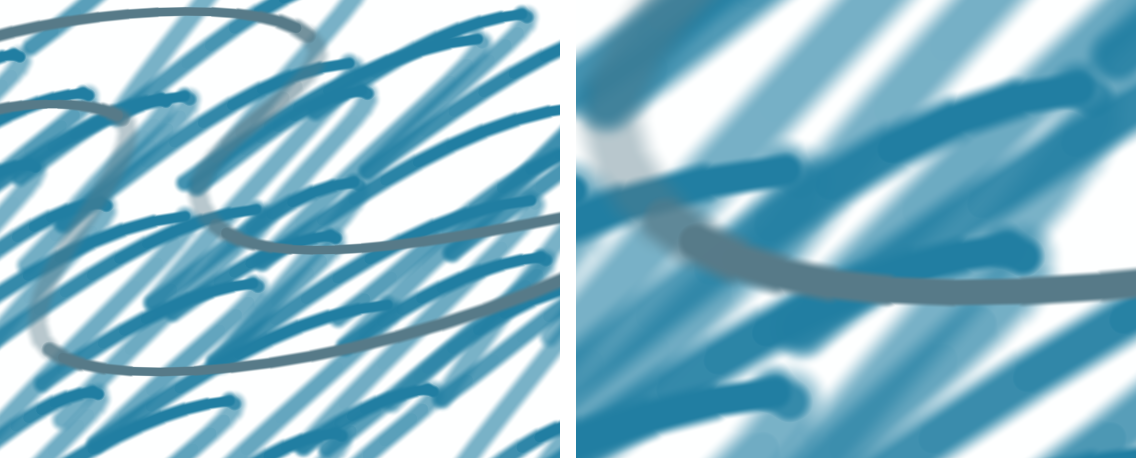
Left, the full canvas; right, a detail of the centre.
Write a WebGL 2 fragment shader that draws this pattern.

```glsl
#version 300 es
precision highp float;

// Layered marker scribble: chains of bowed blue zigzag strokes on white,
// crossed by two grey S-shaped trails. A flat horizontal nib makes level
// strokes thin and dark, and steep strokes wide, soft and translucent.

uniform vec2 u_resolution;
out vec4 outColor;

const vec3 PAPER = vec3(0.995, 1.0, 1.0);
const vec3 BLUE = vec3(0.13, 0.495, 0.635);
const vec3 GREY = vec3(0.34, 0.48, 0.535);

const int CHAINS = 11;
const int STROKES_PER_CHAIN = 3;
const float NIB_LENGTH = 0.031;
const float NIB_HEIGHT = 0.0105;

// Sine-free hash giving two values in 0..1
vec2 hash2(vec2 p) {
    vec3 q = fract(vec3(p.xyx) * vec3(0.1031, 0.1030, 0.0973));
    q += dot(q, q.yzx + 33.33);
    return fract((q.xx + q.yz) * q.zy);
}

vec2 cubicPoint(vec2 a, vec2 b, vec2 c, vec2 d, float t) {
    float s = 1.0 - t;
    return s * s * s * a + 3.0 * s * t * (s * b + t * c) + t * t * t * d;
}

// Ink left by the flat nib along one straight segment
float nibSegment(vec2 p, vec2 a, vec2 b, float steepInk) {
    vec2 along = b - a;
    vec2 dir = abs(along) / max(length(along), 1e-5);
    float t = clamp(dot(p - a, along) / max(dot(along, along), 1e-9), 0.0, 1.0);
    float dist = length(p - a - along * t);
    float outer = NIB_LENGTH * dir.y + NIB_HEIGHT * dir.x;
    float inner = 0.72 * NIB_HEIGHT * dir.x + 0.25 * NIB_LENGTH * dir.y * dir.y;
    float ink = mix(1.0, steepInk, smoothstep(0.42, 0.78, dir.y));
    return ink * (1.0 - smoothstep(inner, outer, dist));
}

// Ink along a cubic curve, skipped when p lies outside its bounds
float nibCurve(vec2 p, vec2 a, vec2 b, vec2 c, vec2 d, float steepInk, int steps) {
    vec2 low = min(min(a, b), min(c, d)) - NIB_LENGTH - NIB_HEIGHT;
    vec2 high = max(max(a, b), max(c, d)) + NIB_LENGTH + NIB_HEIGHT;
    if (any(lessThan(p, low)) || any(greaterThan(p, high))) return 0.0;
    float ink = 0.0;
    vec2 previous = a;
    for (int i = 1; i <= steps; i++) {
        vec2 next = cubicPoint(a, b, c, d, float(i) / float(steps));
        ink = max(ink, nibSegment(p, previous, next, steepInk));
        previous = next;
    }
    return ink;
}

// One S-shaped trail: over the shoulder, back to the heel, out to the finish
float greyTrail(vec2 p, vec2 start, vec2 shoulder, vec2 heel, vec2 finish, float slope) {
    float span = shoulder.x - start.x;
    const float STEEP_INK = 0.42;
    float ink = nibCurve(p, start, start + span * vec2(0.35, 0.1),
                         shoulder + span * vec2(-0.07, 0.15), shoulder, STEEP_INK, 14);
    ink = max(ink, nibCurve(p, shoulder, shoulder + vec2(0.04, -0.09),
                            heel + vec2(-0.06, 0.12), heel, STEEP_INK, 14));
    return max(ink, nibCurve(p, heel, heel + vec2(0.06, -0.13),
                             finish - 0.5 * vec2(1.0, slope), finish, STEEP_INK, 16));
}

// A chain of bowed upstrokes, each hooked into a steeper, paler return
vec3 scribbleChain(vec3 color, vec2 p, vec2 origin, float seed) {
    vec2 foot = origin;
    for (int k = 0; k < STROKES_PER_CHAIN; k++) {
        vec2 rnd = hash2(vec2(seed * 7.0 + 3.0, float(k) * 13.0 + 5.0));
        float reach = mix(0.28, 0.8, rnd.x);
        float angle = mix(0.4, 0.58, rnd.y);
        vec2 dir = vec2(cos(angle), sin(angle));
        vec2 tip = foot + reach * dir;
        vec2 nextFoot = foot + reach * vec2(0.2 + 0.12 * rnd.y, -0.2) - vec2(0.0, 0.03);

        float rise = nibCurve(p, foot, foot + reach * vec2(0.27, 0.19),
                              tip - reach * vec2(0.3, 0.025), tip, 0.6, 10);
        float fall = nibCurve(p, tip, tip + vec2(0.06, -0.01),
                              mix(tip, nextFoot, 0.4), nextFoot, 0.6, 10);
        color = mix(color, BLUE, rise);
        color = mix(color, BLUE, fall);
        foot = nextFoot;
    }
    return color;
}

void main() {
    vec2 p = gl_FragCoord.xy / u_resolution.y;
    float aspect = u_resolution.x / u_resolution.y;
    vec3 color = PAPER;

    // Chain origins spread evenly by a low-discrepancy sequence
    for (int i = 0; i < CHAINS; i++) {
        float n = float(i);
        vec2 spread = fract(vec2(0.31, 0.62) + n * vec2(0.7549, 0.5698));
        vec2 origin = mix(vec2(-0.35, -0.02), vec2(0.75 * aspect, 1.0), spread);
        color = scribbleChain(color, p, origin, n);
    }

    // Grey trails lie over the scribble
    float upper = greyTrail(p, vec2(-0.03, 0.915), vec2(0.69, 0.9),
                            vec2(0.44, 0.55), vec2(aspect + 0.03, 0.53), 0.2);
    float lower = greyTrail(p, vec2(-0.03, 0.755), vec2(0.275, 0.73),
                            vec2(0.09, 0.26), vec2(aspect + 0.03, 0.4), 0.45);
    color = mix(color, GREY, max(upper, lower));
    outColor = vec4(color, 1.0);
}
```
